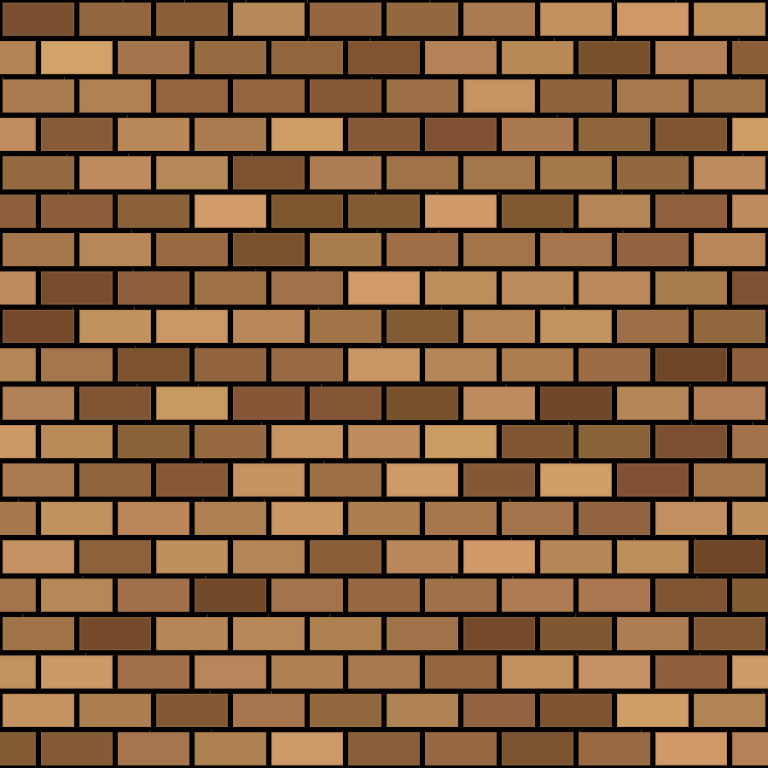
Reproduce this pattern procedurally as a WebGL 1 fragment shader.

```glsl
precision highp float;
// Running-bond brick wall: flat brown bricks, black mortar, thin rims and faint flecks.

uniform vec2 u_resolution;

const vec2 BRICK_COUNT = vec2(10.0, 20.0);   // bricks across, rows down
const float MORTAR = 0.136;                  // joint width, in row heights
const float RIM_WIDTH = 0.026;               // in row heights
const float RIM_STRENGTH = 0.4;
const float HUE_JITTER = 0.03;

const vec3 MORTAR_COLOR = vec3(0.012, 0.006, 0.005);
const vec3 BRICK_DARK = vec3(0.43, 0.27, 0.15);
const vec3 BRICK_LIGHT = vec3(0.83, 0.63, 0.42);
const vec3 RIM_COLOR = vec3(0.62, 0.47, 0.28);

const float FLECK_SPACING = 0.08;            // in canvas widths
const float FLECK_LEAN = 0.037;              // sideways drift per canvas height
const float FLECK_WIDTH = 0.0013;            // in canvas widths
const float FLECK_LENGTH = 0.07;             // in row heights
const float FLECK_CHANCE = 0.35;
const float FLECK_STRENGTH = 0.5;

float hash(vec2 p) {
  vec3 q = fract(vec3(p.xyx) * 0.1031);
  q += dot(q, q.yzx + 33.33);
  return fract((q.x + q.y) * q.z);
}

// Signed distance to an axis-aligned box with square corners.
float boxDistance(vec2 p, vec2 halfSize) {
  vec2 d = abs(p) - halfSize;
  return length(max(d, 0.0)) + min(max(d.x, d.y), 0.0);
}

// Coverage of a shape from its signed distance.
float fill(float d, float pixel) {
  return clamp(0.5 - d / pixel, 0.0, 1.0);
}

vec3 brickColor(vec2 id) {
  float tone = pow(hash(id + 17.0), 0.9);
  vec3 color = mix(BRICK_DARK, BRICK_LIGHT, tone);
  float hue = (hash(id + 71.0) - 0.5) * HUE_JITTER;
  return color + hue * vec3(-0.5, 0.5, -0.6);
}

// Short upright flecks on top of the bricks, strung along leaning lines.
float fleck(vec2 uv, float row, float localY, float pixel) {
  float across = uv.x - FLECK_LEAN * (1.0 - uv.y);
  float lane = floor(across / FLECK_SPACING + 0.5);
  float rowScale = BRICK_COUNT.y;
  vec2 p = vec2((across - lane * FLECK_SPACING) * rowScale,
                localY - 0.5 + 0.5 * (MORTAR - FLECK_LENGTH));
  vec2 halfSize = 0.5 * vec2(FLECK_WIDTH * rowScale, FLECK_LENGTH);
  float present = step(hash(vec2(lane, row) + 131.0), FLECK_CHANCE);
  return present * fill(boxDistance(p, halfSize), pixel);
}

void main() {
  vec2 uv = gl_FragCoord.xy / u_resolution;
  float pixel = BRICK_COUNT.y / u_resolution.y;

  // Brick grid, with even rows shifted by half a brick.
  vec2 cell = uv * BRICK_COUNT;
  float row = floor(cell.y);
  cell.x += 0.5 * (1.0 - mod(row, 2.0));
  vec2 id = floor(cell);

  // Local position in row heights.
  vec2 cellSize = vec2(BRICK_COUNT.y / BRICK_COUNT.x, 1.0);
  vec2 local = (fract(cell) - 0.5) * cellSize;
  float d = boxDistance(local, 0.5 * (cellSize - MORTAR));

  // Brick face with a thin rim.
  float rim = 1.0 - fill(d + RIM_WIDTH, pixel);
  vec3 brick = mix(brickColor(id), RIM_COLOR, rim * RIM_STRENGTH);

  // Mortar with flecks.
  float speck = fleck(uv, row, local.y, pixel);
  vec3 joint = mix(MORTAR_COLOR, RIM_COLOR, speck * FLECK_STRENGTH);

  gl_FragColor = vec4(mix(joint, brick, fill(d, pixel)), 1.0);
}
```
